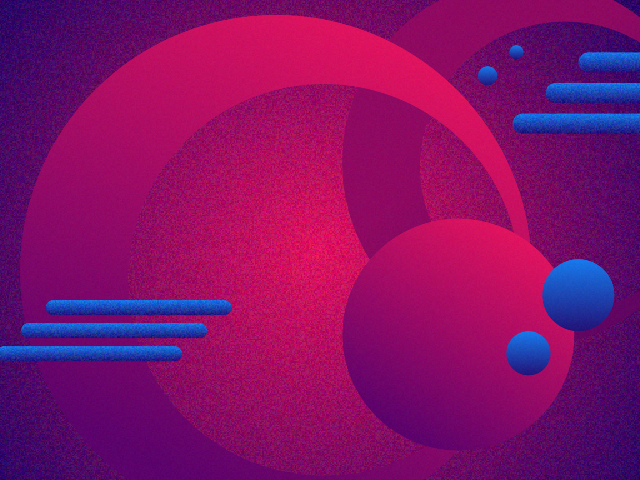
Reproduce this background procedurally as a Shadertoy shader.

```glsl
// Grainy crimson and violet rings with a shaded disc, blue balls and blue bars.

const vec3 INDIGO  = vec3(0.17, 0.01, 0.40);
const vec3 VIOLET  = vec3(0.36, 0.01, 0.42);
const vec3 CRIMSON = vec3(0.88, 0.075, 0.37);
const vec3 PLUM    = vec3(0.38, 0.02, 0.38);
const vec3 BERRY   = vec3(0.56, 0.035, 0.38);
const vec3 NAVY    = vec3(0.13, 0.07, 0.47);
const vec3 AZURE   = vec3(0.09, 0.48, 0.93);

// Three random values per cell, without sine
vec3 hash32(vec2 cell) {
    vec3 q = fract(vec3(cell.xyx) * vec3(0.1031, 0.1030, 0.0973));
    q += dot(q, q.yxz + 33.33);
    return fract((q.xxy + q.yzz) * q.zyx);
}

// Distance functions
float circle(vec2 p, vec2 centre, float radius) {
    return length(p - centre) - radius;
}

float bar(vec2 p, vec2 start, float span, float radius) {
    p -= start;
    p.x -= clamp(p.x, 0.0, span);
    return length(p) - radius;
}

// Circle with an off-centre circular hole
float crescent(vec2 p, vec3 outer, vec3 hole) {
    return max(circle(p, outer.xy, outer.z), -circle(p, hole.xy, hole.z));
}

// Linear blend of two colours from point a to point b
vec3 ramp(vec2 p, vec2 a, vec2 b, vec3 colorA, vec3 colorB) {
    vec2 axis = b - a;
    return mix(colorA, colorB, clamp(dot(p - a, axis) / dot(axis, axis), 0.0, 1.0));
}

// Vertical blue shading across a shape of the given half height
vec3 blueShade(float y, float halfHeight) {
    return mix(NAVY, AZURE, clamp(0.5 + 0.5 * y / halfHeight, 0.0, 1.0));
}

vec3 paint(vec3 base, vec3 color, float dist, float pixel) {
    return mix(base, color, smoothstep(0.5 * pixel, -0.5 * pixel, dist));
}

vec3 paintBall(vec3 base, vec2 p, vec3 ball, float pixel) {
    vec3 shade = blueShade(p.y - ball.y, ball.z);
    return paint(base, shade, circle(p, ball.xy, ball.z), pixel);
}

// Three stacked bars, each one shifted by a constant step
vec3 paintBars(vec3 base, vec2 p, vec2 start, vec2 stride, float span,
               float radius, vec3 grain, float pixel) {
    for (int i = 0; i < 3; i++) {
        vec2 origin = start + stride * float(i);
        vec3 shade = blueShade(p.y - origin.y, radius) + 0.10 * grain;
        base = paint(base, shade, bar(p, origin, span, radius), pixel);
    }
    return base;
}

void mainImage(out vec4 fragColor, in vec2 fragCoord) {
    // Canvas height is one unit; a 4:3 frame spans x from 0 to 4/3
    float pixel = 1.0 / iResolution.y;
    vec2 p = (fragCoord - 0.5 * iResolution.xy) * pixel + vec2(0.6667, 0.5);
    vec3 grain = hash32(floor(p * 384.0) + 512.0) - 0.5;

    // Radial backdrop with coarse grain
    float falloff = clamp(length(p - vec2(0.668, 0.479)) / 0.83, 0.0, 1.0);
    vec3 color = mix(CRIMSON, INDIGO, falloff) + 0.11 * grain;

    // Rear ring, then the large front ring
    vec3 rear = ramp(p, vec2(1.30, 0.36), vec2(0.98, 0.72), PLUM, BERRY);
    color = paint(color, rear, crescent(p, vec3(1.097, 0.661, 0.384),
                  vec3(1.177, 0.653, 0.302)), pixel);
    vec3 front = ramp(p, vec2(0.48, -0.046), vec2(0.9375, 0.844), VIOLET, CRIMSON);
    color = paint(color, front, crescent(p, vec3(0.575, 0.436, 0.533),
                  vec3(0.675, 0.417, 0.408)), pixel);

    // Shaded disc
    vec3 disc = ramp(p, vec2(0.833, 0.106), vec2(1.076, 0.505), VIOLET, CRIMSON);
    color = paint(color, disc, circle(p, vec2(0.955, 0.303), 0.2415), pixel);

    // Blue balls
    color = paintBall(color, p, vec3(1.205, 0.385, 0.075), pixel);
    color = paintBall(color, p, vec3(1.101, 0.264, 0.046), pixel);
    color = paintBall(color, p, vec3(1.016, 0.842, 0.020), pixel);
    color = paintBall(color, p, vec3(1.076, 0.891, 0.0148), pixel);

    // Blue bars at the left and the upper right
    color = paintBars(color, p, vec2(0.111, 0.359), vec2(-0.0515, -0.048),
                      0.356, 0.0157, grain, pixel);
    color = paintBars(color, p, vec2(1.226, 0.870), vec2(-0.0686, -0.0637),
                      2.0, 0.0208, grain, pixel);

    // Fine grain over everything
    color += 0.03 * grain;
    fragColor = vec4(clamp(color, 0.0, 1.0), 1.0);
}
```
